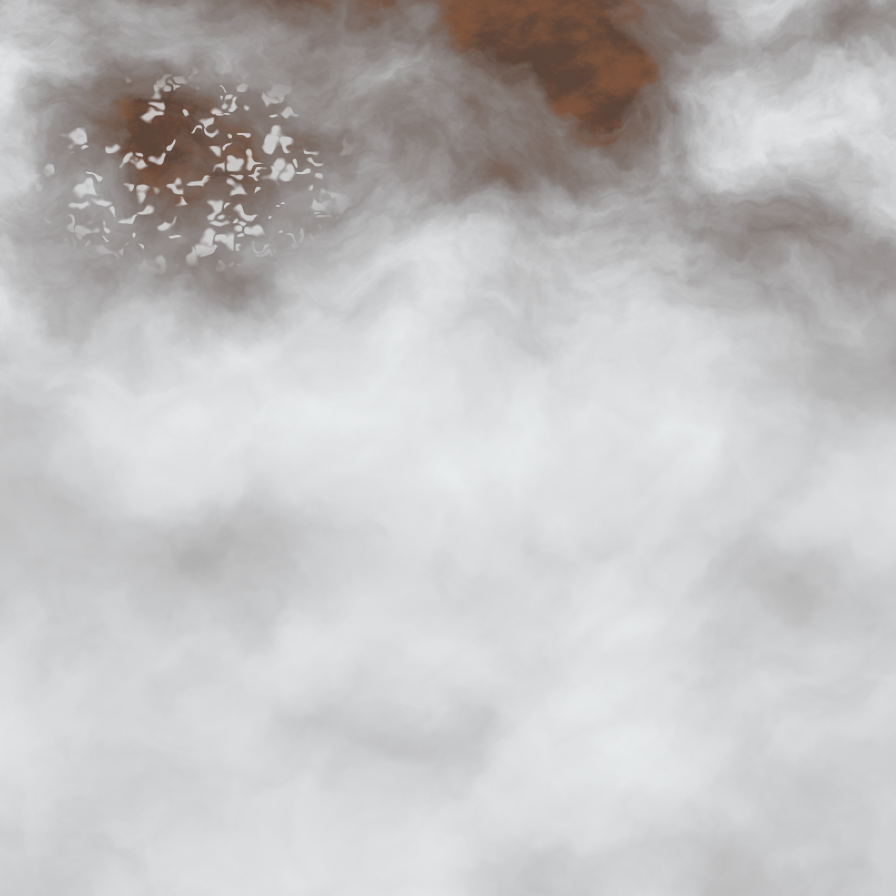
Reproduce this texture procedurally as a Shadertoy shader.

```glsl
// Overcast sky seen from above: soft white cloud with brown land showing through gaps at the top.

const vec3 LAND_DARK  = vec3(0.36, 0.27, 0.23);
const vec3 LAND_OCHRE = vec3(0.49, 0.33, 0.24);
const vec3 HAZE_BROWN = vec3(0.48, 0.42, 0.39);
const vec3 HAZE_GREY  = vec3(0.55, 0.52, 0.51);
const vec3 CLOUD_THIN = vec3(0.64, 0.63, 0.63);
const vec3 CLOUD_MID  = vec3(0.75, 0.75, 0.755);
const vec3 CLOUD_FULL = vec3(0.845, 0.852, 0.855);
const vec3 CLOUD_PEAK = vec3(0.91, 0.92, 0.925);

const float STREAK_ANGLE = 0.75;   // direction of the wisps, radians
const float STREAK_DEPTH = 0.20;
const float PUFF_CELLS   = 62.0;   // small cumulus cells across the canvas
const float WARP         = 0.13;   // raggedness of the gap outlines

float hash(vec2 p) {
    vec3 q = fract(vec3(p.xyx) * 0.1031);
    q += dot(q, q.yzx + 33.33);
    return fract((q.x + q.y) * q.z);
}

float noise(vec2 p) {
    vec2 i = floor(p), f = fract(p);
    f = f * f * f * (f * (f * 6.0 - 15.0) + 10.0);
    return mix(mix(hash(i), hash(i + vec2(1, 0)), f.x),
               mix(hash(i + vec2(0, 1)), hash(i + vec2(1, 1)), f.x), f.y);
}

mat2 rotation(float a) {
    return mat2(cos(a), -sin(a), sin(a), cos(a));
}

// Layered noise in 0..1; gain sets how much fine detail remains.
float fbm(vec2 p, float gain) {
    float sum = 0.0, total = 0.0, amp = 1.0;
    mat2 turn = rotation(0.6) * 2.03;
    for (int i = 0; i < 7; i++) {
        sum += amp * noise(p);
        total += amp;
        amp *= gain;
        p = turn * p + 17.3;
    }
    return sum / total;
}

float blob(vec2 p, vec2 centre, vec2 radius) {
    vec2 q = (p - centre) / radius;
    return exp(-dot(q, q));
}

// How far the cloud deck opens at a place.
float gaps(vec2 p) {
    float g = 0.95 * blob(p, vec2(0.20, 0.83), vec2(0.17, 0.10));
    g += 0.95 * blob(p, vec2(0.61, 0.93), vec2(0.15, 0.09));
    g += 0.75 * blob(p, vec2(0.36, 1.03), vec2(0.34, 0.07));
    g += 0.65 * blob(p, vec2(0.95, 0.97), vec2(0.12, 0.05));
    g += 0.42 * blob(p, vec2(0.88, 0.75), vec2(0.13, 0.08));
    g += 0.42 * blob(p, vec2(0.50, 0.79), vec2(0.10, 0.07));
    g += 0.40 * blob(p, vec2(0.27, 0.69), vec2(0.15, 0.06));
    g += 0.20 * blob(p, vec2(0.98, 0.57), vec2(0.20, 0.08));
    g += 0.17 * blob(p, vec2(0.32, 0.38), vec2(0.22, 0.07));
    g += 0.14 * blob(p, vec2(0.16, 0.13), vec2(0.12, 0.07));
    return g;
}

// Clustered small round clouds.
float puffs(vec2 p) {
    vec2 g = p * PUFF_CELLS + 1.2 * vec2(noise(p * 90.0), noise(p * 90.0 + 40.0));
    vec2 cell = floor(g);
    float cover = 0.0;
    for (int y = -1; y <= 1; y++)
    for (int x = -1; x <= 1; x++) {
        vec2 id = cell + vec2(x, y);
        vec2 centre = id + vec2(hash(id + 3.1), hash(id + 8.7));
        float radius = mix(0.2, 0.65, hash(id + 5.5));
        float present = step(hash(id + 21.0), 0.75 * noise(id * 0.17));
        float d = length((g - centre) * vec2(0.8, 1.1));
        cover = max(cover, present * (1.0 - smoothstep(radius * 0.4, radius, d)));
    }
    return cover;
}

// Colour for cloud thickness: bare land at 0, full cloud at 1.
vec3 cloudColour(float thickness, vec3 land) {
    vec3 ramp[7] = vec3[7](land, HAZE_BROWN, HAZE_GREY, CLOUD_THIN, CLOUD_MID, CLOUD_FULL, CLOUD_PEAK);
    vec3 colour = land;
    for (int i = 1; i < 7; i++)
        colour = mix(colour, ramp[i], clamp(thickness * 5.0 - float(i - 1), 0.0, 1.0));
    return colour;
}

void mainImage(out vec4 fragColor, in vec2 fragCoord) {
    vec2 uv = fragCoord / iResolution.xy;
    float upper = smoothstep(0.45, 0.85, uv.y);

    // Ragged outlines and billows
    vec2 bend = vec2(fbm(uv * 6.0 + 3.0, 0.55), fbm(uv * 6.0 + 51.0, 0.55)) - 0.5;
    vec2 p = uv + WARP * bend;
    float billow = fbm(p * vec2(4.5, 6.0) + 9.0, mix(0.48, 0.62, upper)) - 0.5;
    float wisps = fbm(p * vec2(17.0, 23.0) + 70.0, 0.55) - 0.5;

    // Diagonal streaks, strongest at the lower right
    vec2 s = rotation(STREAK_ANGLE) * (uv + 0.07 * bend);
    float streak = fbm(s * vec2(4.0, 19.0) + 30.0, 0.45) - 0.5;
    float streakArea = blob(uv, vec2(0.68, 0.28), vec2(0.42, 0.30));

    float thickness = mix(1.0, 0.91, upper) - gaps(p);
    thickness += billow * mix(0.55, 1.05, upper) + wisps * mix(0.10, 0.42, upper);
    thickness += STREAK_DEPTH * streak * streakArea;
    thickness += 0.30 * blob(p, vec2(0.02, 0.84), vec2(0.06, 0.10));

    // Land tint, then scattered puffs over the left gap
    float soil = smoothstep(0.3, 0.7, fbm(uv * vec2(16.0, 24.0), 0.65));
    vec3 colour = cloudColour(thickness, mix(LAND_DARK, LAND_OCHRE, soil));
    float puffArea = smoothstep(0.25, 0.6, blob(uv, vec2(0.21, 0.81), vec2(0.18, 0.11)));
    colour = mix(colour, CLOUD_FULL, 0.85 * puffs(uv) * puffArea);

    fragColor = vec4(colour, 1.0);
}
```
